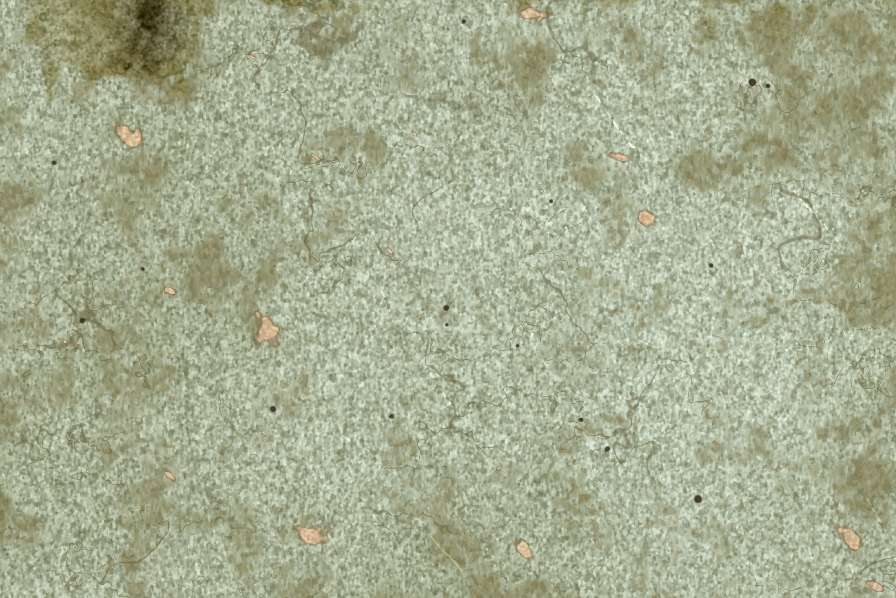
Write a Shadertoy shader that draws this texture.

```glsl
vec3 hash3(vec2 p) {
    vec3 q = fract(p.xyx * vec3(0.1031, 0.1030, 0.0973));
    q += dot(q, q.yxz + 33.33);
    return fract((q.xxy + q.yzz) * q.zyx);
}

// Cellular noise: x = blended cell value around 0, y = gap to the cell border
vec2 cells(vec2 p) {
    vec2 id = floor(p), f = p - id;
    float sum = 0.0, weight = 0.0, near = 9.0, second = 9.0;
    for (int j = -1; j <= 1; j++)
    for (int i = -1; i <= 1; i++) {
        vec2 cell = vec2(i, j);
        vec3 rnd = hash3(id + cell + 100.0);
        vec2 d = cell + rnd.xy - f;
        float dist = dot(d, d), w = exp(-6.0 * dist);
        sum += w * (rnd.z - 0.5);
        weight += w;
        second = min(second, max(near, dist));
        near = min(near, dist);
    }
    return vec2(sum / weight, sqrt(second) - sqrt(near));
}

float clouds(vec2 p) {
    float sum = 0.0, amp = 0.6;
    for (int i = 0; i < 4; i++) {
        sum += amp * cells(p).x;
        p = mat2(1.6, 1.2, -1.2, 1.6) * p + 5.3;
        amp *= 0.55;
    }
    return sum;
}

float spot(vec2 p, vec2 centre, vec2 radius) {
    vec2 d = (p - centre) / radius;
    return exp(-dot(d, d));
}

float segment(vec2 p, vec2 a, vec2 along) {
    vec2 d = p - a;
    return length(d - along * clamp(dot(d, along) / dot(along, along), 0.0, 1.0));
}

void mainImage(out vec4 fragColor, in vec2 fragCoord) {
    vec2 p = fragCoord / iResolution.y;
    float broad = clouds(p * 3.0);
    float mottle = clouds(p * 13.0 + 7.0);
    float rough = cells(p * 85.0 + 3.0).x;
    float grain = cells(p * 230.0).x;
    float fibre = cells(p * vec2(270.0, 130.0) + 40.0).x;

    // Faded paint, brightest right of the middle
    float glow = spot(p, vec2(1.12, 0.45), vec2(0.55, 0.42));
    float fade = clamp(0.38 + 0.5 * glow + 0.6 * broad + 0.5 * mottle, 0.0, 1.0);
    vec3 colour = mix(vec3(0.635, 0.665, 0.55), vec3(0.725, 0.77, 0.68), fade);
    colour += vec3(0.95, 1.0, 1.12) * (0.24 * grain + 0.18 * fibre + 0.09 * rough);

    // Olive grime, heavier at the top and the borders
    vec2 rim = abs(p / vec2(iResolution.x / iResolution.y, 1.0) - 0.5) * 2.0;
    float border = pow(max(rim.x, rim.y), 8.0);
    float dirt = mottle - 0.4 * broad + 0.35 * rough + 0.3 * grain
               + 0.07 * smoothstep(0.55, 1.0, p.y) + 0.09 * border;
    for (int i = 0; i < 9; i++) {
        vec3 rnd = hash3(vec2(i, 61));
        vec2 centre = vec2(0.4 + 1.1 * rnd.x, 1.0 - 0.5 * rnd.y * rnd.y);
        dirt += 0.17 * spot(p, centre, vec2(0.02 + 0.05 * rnd.z));
    }
    dirt += 0.3 * spot(p, vec2(1.5, 0.58), vec2(0.05, 0.08));
    colour = mix(colour, vec3(0.47, 0.44, 0.26), 0.6 * smoothstep(0.1, 0.5, dirt));

    // Dark specks in the weave
    float speck = smoothstep(0.22, 0.42, cells(p * 120.0 + 19.0).x + 0.3 * mottle);
    colour = mix(colour, vec3(0.42, 0.38, 0.22), 0.32 * speck);

    // Ragged stain hanging from the upper left edge
    float depth = 0.13 * smoothstep(0.0, 0.12, p.x) * (1.0 - smoothstep(0.29, 0.37, p.x))
                + 0.07 * spot(p, vec2(0.08, 0.9), vec2(0.014, 0.2));
    float stain = smoothstep(-0.015, 0.02, p.y - 1.0 + depth + 0.12 * mottle + 0.02 * rough);
    float core = spot(p + 0.04 * mottle, vec2(0.25, 0.96), vec2(0.045, 0.08));
    vec3 stainColour = mix(vec3(0.48, 0.45, 0.25), vec3(0.24, 0.21, 0.09), core);
    stainColour += 0.2 * (grain + rough);
    colour = mix(colour, stainColour, stain * clamp(0.62 + 0.9 * mottle + 0.4 * core, 0.0, 0.95));

    // Broken hairline cracks
    vec2 warped = p * vec2(3.5, 7.0) + vec2(broad, mottle) * 1.3;
    float crack = 1.0 - smoothstep(0.008, 0.035, cells(warped).y);
    crack *= smoothstep(-0.02, 0.2, cells(p * 6.0 + 30.0).x + 0.3 * rough);
    colour = mix(colour, vec3(0.36, 0.33, 0.19), 0.45 * crack);

    // Pale slanted scratches
    for (int i = 0; i < 9; i++) {
        vec3 rnd = hash3(vec2(i, 17));
        vec2 along = vec2(0.25 + 0.5 * rnd.z, -0.8) * (0.04 + 0.16 * rnd.x * rnd.z);
        float line = segment(p + 0.008 * mottle, rnd.xy * vec2(1.5, 1.0), along);
        float mask = smoothstep(-0.2, 0.2, rough + grain);
        colour += 0.13 * mask * (1.0 - smoothstep(0.0005, 0.003, line));
    }

    // Peach chips with brown rims, and dark pinholes
    for (int i = 0; i < 16; i++) {
        vec3 rnd = hash3(vec2(i, 83)), shape = hash3(vec2(i, 29));
        vec2 d = p - rnd.xy * vec2(1.5, 1.0);
        float angle = -1.2 + 1.1 * shape.x;
        d = mat2(cos(angle), -sin(angle), sin(angle), cos(angle)) * d;
        float size = 0.006 + 0.02 * rnd.z * rnd.z;
        float chip = length(d / (size * vec2(1.0, 0.35 + 0.3 * shape.y)));
        chip += 0.9 * rough + 1.1 * mottle;
        colour = mix(colour, vec3(0.46, 0.35, 0.2), 0.5 * (1.0 - smoothstep(0.9, 1.4, chip)));
        vec3 peach = vec3(0.87, 0.75, 0.61) + 0.2 * grain;
        colour = mix(colour, peach, 0.9 * (1.0 - smoothstep(0.7, 1.0, chip)));

        float hole = length(p - shape.zx * vec2(1.5, 1.0)) + 0.003 * rough;
        float radius = 0.0015 + 0.004 * shape.y * shape.y;
        hole = 1.0 - smoothstep(radius, radius + 0.003, hole);
        colour = mix(colour, vec3(0.2, 0.16, 0.1), 0.85 * hole);
    }
    fragColor = vec4(clamp(colour, 0.0, 1.0), 1.0);
}
```
